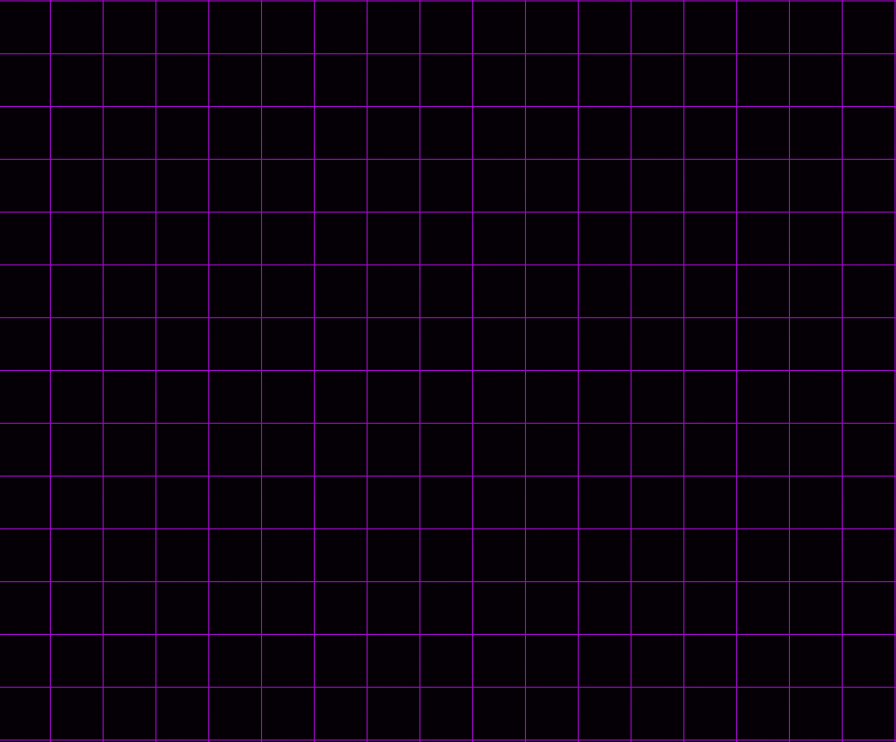
A WebGL 1 fragment shader for this pattern:

```glsl
precision highp float;
// Thin violet square grid on a near-black ground, with very faint mottling.

uniform vec2 u_resolution;

// Lengths are fractions of the canvas width, measured from the top left.
#define PITCH 0.05892
#define FIRST_LINE vec2(0.0562, 0.00105)
#define LINE_WIDTH 0.00121
#define LINE_COLOR vec3(0.62, 0.035, 0.78)
#define GROUND_COLOR vec3(0.016, 0.0, 0.02)
#define MOTTLE 0.002
#define LINE_WEAR 0.03

// Smooth variation in -1..1 from layered sines.
float layeredSines(vec2 p) {
  float broad = sin(p.x * 19.0 + 2.0 * sin(p.y * 13.0));
  float medium = sin(p.y * 47.0 + 1.5 * sin(p.x * 31.0));
  float fine = sin(p.x * 211.0 + p.y * 173.0);
  return 0.5 * broad + 0.3 * medium + 0.2 * fine;
}

// Exact share of a pixel covered by the nearest line on each axis.
vec2 lineCoverage(vec2 p, float pixel) {
  vec2 offset = (fract((p - FIRST_LINE) / PITCH + 0.5) - 0.5) * PITCH;
  vec2 upper = min(offset + 0.5 * pixel, vec2(0.5 * LINE_WIDTH));
  vec2 lower = max(offset - 0.5 * pixel, vec2(-0.5 * LINE_WIDTH));
  return clamp((upper - lower) / pixel, 0.0, 1.0);
}

void main() {
  float pixel = 1.0 / u_resolution.x;
  vec2 p = vec2(gl_FragCoord.x, u_resolution.y - gl_FragCoord.y) * pixel;
  float variation = layeredSines(p);

  // Crossings join both directions without doubling the colour.
  vec2 coverage = lineCoverage(p, pixel);
  float grid = 1.0 - (1.0 - coverage.x) * (1.0 - coverage.y);

  vec3 ground = GROUND_COLOR + MOTTLE * variation * vec3(1.0, 0.3, 1.0);
  vec3 line = LINE_COLOR * (1.0 + LINE_WEAR * variation);
  gl_FragColor = vec4(clamp(mix(ground, line, grid), 0.0, 1.0), 1.0);
}
```
